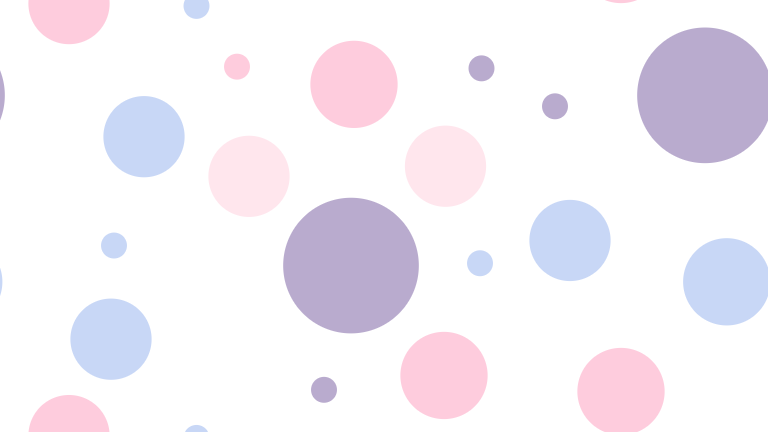
Write a Shadertoy shader that draws this pattern.

```glsl
// Scattered pastel dots of three sizes on white, spread without overlap on a wrapping tile.
#define DOTS 19
#define TRIES 14
#define SEED 3.7
#define BIG 0.157
#define MEDIUM 0.101
#define LESSER 0.094
#define SMALL 0.030
#define PAPER vec3(1.0)
#define PURPLE vec3(0.725, 0.67, 0.807)
#define PINK vec3(0.996, 0.80, 0.867)
#define BLUE vec3(0.784, 0.843, 0.965)
#define BLUSH vec3(1.0, 0.90, 0.93)

// Tile size in canvas heights
const vec2 TILE = vec2(16.0 / 9.0, 1.0);

float hash(vec2 p) {
    return fract(sin(dot(p, vec2(12.9898, 78.233))) * 43758.5453);
}

// Shortest distance between two points of the wrapping tile
float wrappedDistance(vec2 a, vec2 b) {
    vec2 d = abs(a - b);
    return length(min(d, TILE - d));
}

// Dots are ordered from large to small
float dotRadius(int i) {
    if (i < 2) return BIG;
    if (i < 12) return (i > 4 && i < 9) ? MEDIUM : LESSER;
    return SMALL;
}

vec3 dotColor(int i) {
    if (i < 2) return PURPLE;
    if (i < 6) return BLUE;
    if (i < 10) return PINK;
    if (i < 12) return BLUSH;
    if (i < 15) return PURPLE;
    return i < 18 ? BLUE : PINK;
}

void mainImage(out vec4 fragColor, in vec2 fragCoord) {
    float pixel = 1.0 / iResolution.y;
    vec2 p = mod(fragCoord * pixel, TILE);
    vec3 color = PAPER;
    vec3 placed[DOTS]; // centre and radius

    for (int i = 0; i < DOTS; i++) {
        // Of several random spots, keep the one with the most free room
        vec2 center = vec2(0.0);
        float mostRoom = -1.0;
        for (int k = 0; k < TRIES; k++) {
            vec2 id = vec2(float(i), float(k)) + SEED;
            vec2 spot = TILE * vec2(hash(id), hash(id.yx + 17.3));
            float room = 9.0;
            for (int j = 0; j < i && room > mostRoom; j++) {
                room = min(room, wrappedDistance(spot, placed[j].xy) - placed[j].z);
            }
            if (room > mostRoom) {
                mostRoom = room;
                center = spot;
            }
        }
        float radius = dotRadius(i);
        placed[i] = vec3(center, radius);

        // Flat disc with a one-pixel soft edge
        float edge = wrappedDistance(p, center) - radius;
        color = mix(color, dotColor(i), clamp(0.5 - edge / pixel, 0.0, 1.0));
    }
    fragColor = vec4(color, 1.0);
}
```
